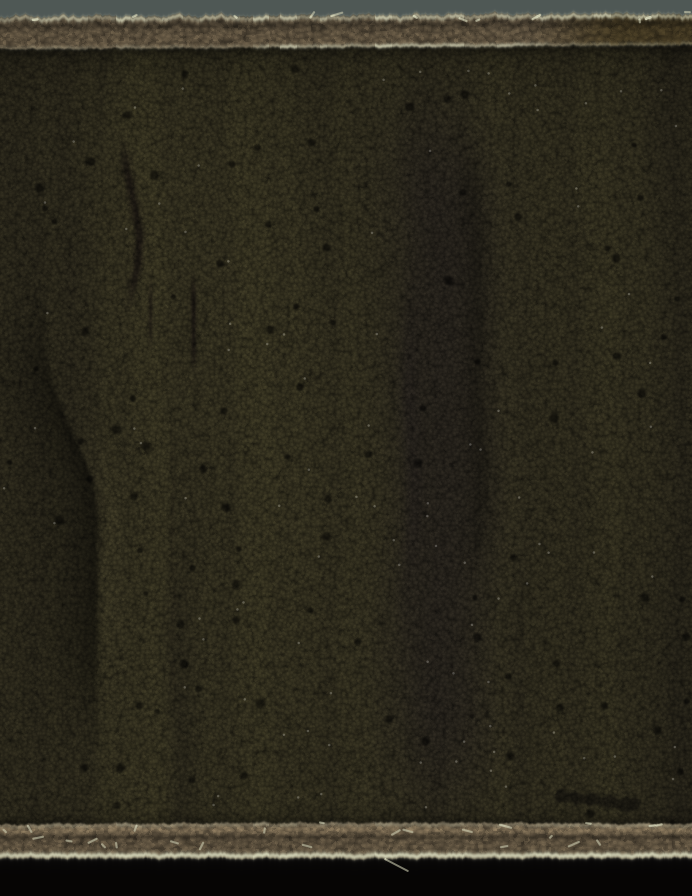
Reproduce this texture procedurally as a Shadertoy shader.

```glsl
#define BOARD_LIGHT vec3(0.182, 0.170, 0.108)
#define BOARD_DARK vec3(0.108, 0.098, 0.072)
#define STAIN vec3(0.122, 0.108, 0.092)
#define STRIP vec3(0.350, 0.305, 0.235)
#define FIBRE vec3(0.800, 0.800, 0.690)
#define BACKDROP vec3(0.310, 0.345, 0.335)
#define GRAIN 0.50
#define FRAY 0.007

float hash(vec2 p) {
    vec3 q = fract(p.xyx * vec3(0.1031, 0.1030, 0.0973));
    q += dot(q, q.yzx + 33.33);
    return fract((q.x + q.y) * q.z);
}

// Cellular noise: distance to the nearest seed, and that seed's random id
vec2 cells(vec2 p) {
    vec2 base = floor(p), nearest = vec2(9.0, 0.0);
    for (int j = -1; j <= 1; j++)
    for (int i = -1; i <= 1; i++) {
        vec2 c = base + vec2(i, j);
        vec2 seed = c + vec2(hash(c), hash(c + 57.3));
        float d = distance(p, seed);
        if (d < nearest.x) nearest = vec2(d, hash(c + 113.7));
    }
    return nearest;
}

float bump(float x, float center, float width) {
    float t = (x - center) / width;
    return exp(-t * t);
}

float window(float x, float lo, float hi, float soft) {
    return smoothstep(lo - soft, lo + soft, x) * (1.0 - smoothstep(hi - soft, hi + soft, x));
}

float segment(vec2 p, vec2 a, vec2 b) {
    vec2 d = b - a;
    return length(p - a - d * clamp(dot(p - a, d) / dot(d, d), 0.0, 1.0));
}

// Ragged outline of a torn paper edge
float fray(float x, float seed) {
    float fine = cells(vec2(x * 170.0, seed)).x;
    float coarse = cells(vec2(x * 45.0, seed + 9.0)).x;
    return (fine * 0.6 + coarse * 0.6 - 0.55) * FRAY;
}

vec3 board(vec2 p, float px) {
    // Long vertical tone streaks
    float wander = 0.004 * sin(p.y * 9.0) + 0.003 * sin(p.y * 23.0 + 1.0);
    float x = p.x + wander;
    float tone = 0.72 + 0.08 * sin(x * 47.0 + 0.6) + 0.05 * sin(x * 113.0 + 2.0 * p.y)
               + 0.03 * sin(x * 211.0 + 1.7) + 0.05 * sin(p.y * 7.0 + x * 13.0);
    tone += 0.16 * bump(x, 0.30, 0.09) + 0.14 * bump(x, 0.17, 0.05);
    tone -= 0.30 * (1.0 - smoothstep(0.02, 0.13, x)) + 0.35 * smoothstep(0.66, 0.80, x);
    tone -= 0.28 * bump(x, 0.118, 0.007) * smoothstep(0.70, 0.95, p.y);
    tone -= 0.24 * bump(x, 0.205, 0.012) * (1.0 - smoothstep(0.2, 0.55, p.y));
    tone -= 0.20 * bump(x, 0.58, 0.012) * (1.0 - smoothstep(0.2, 0.5, p.y));
    vec3 col = mix(BOARD_DARK, BOARD_LIGHT, clamp(tone, 0.0, 1.1));

    // Broad violet-brown stain
    float stain = bump(x, 0.495, 0.060) * window(p.y, 0.12, 0.86, 0.10);
    stain += 0.5 * bump(x, 0.455, 0.012) * window(p.y, 0.35, 0.65, 0.1);
    col = mix(col, STAIN, min(0.8 * stain, 1.0));
    col *= 1.0 - 0.22 * bump(x, 0.53, 0.012) * window(p.y, 0.38, 0.82, 0.06);

    // Shaded fold bending down the left side
    float side = 0.050 + 0.058 * (1.0 - smoothstep(0.42, 0.62, p.y)) - p.x;
    float shade = smoothstep(-0.006, 0.004, side) * exp(-max(side, 0.0) / 0.032);
    col *= 1.0 - 0.48 * shade * window(p.y, 0.22, 0.62, 0.09);
    col *= 1.0 + 0.12 * bump(side, -0.016, 0.012) * window(p.y, 0.28, 0.52, 0.05);

    // Thin cracks and the gouge
    float rough = cells(p * vec2(90.0, 45.0)).x;
    float crack = bump(p.x, 0.147 + 0.008 * sin(p.y * 28.0), 0.0035 + 0.004 * rough)
                * window(p.y, 0.67, 0.83, 0.025);
    crack += 0.7 * bump(p.x, 0.168, 0.0025) * window(p.y, 0.62, 0.68, 0.02);
    crack += bump(p.x, 0.216, 0.0032) * window(p.y, 0.595, 0.685, 0.018);
    crack += 0.35 * bump(p.x, 0.193, 0.003) * window(p.y, 0.22, 0.52, 0.04) * rough;
    col = mix(col, vec3(0.070, 0.055, 0.047), min(0.75 * crack, 0.85));
    float gouge = segment(p, vec2(0.625, 0.112), vec2(0.708, 0.101)) - 0.006 - 0.006 * (rough - 0.5);
    col = mix(col, BOARD_DARK * 0.62, 0.75 * (1.0 - smoothstep(-0.002, 0.002 + px, gouge)));

    // Felted grain, pits and pale specks
    float grain = cells(p * 230.0).x + 0.6 * cells(p * 105.0 + 7.0).x - 0.78;
    col *= 1.0 - GRAIN * grain + 0.22 * (cells(p * 330.0).y - 0.5);
    vec2 pit = cells(p * 19.0 + 3.0);
    float pitSize = 0.05 + 0.07 * fract(pit.y * 31.0);
    col *= 1.0 - 0.55 * step(0.60, pit.y) * (1.0 - smoothstep(pitSize * 0.4, pitSize + 0.03, pit.x));
    vec2 speck = cells(p * 48.0 + 21.0);
    col += 0.20 * step(0.93, speck.y) * (1.0 - smoothstep(0.03, 0.10, speck.x));
    return col;
}

void mainImage(out vec4 fragColor, in vec2 fragCoord) {
    vec2 p = fragCoord / iResolution.y;
    float px = 1.0 / iResolution.y, soft = 0.0012 + px * 0.5;

    // Torn outlines of the two strips
    float topHi = 0.981 + 0.005 * p.x + fray(p.x, 1.5);
    float topLo = 0.945 + 0.006 * p.x - 0.5 * fray(p.x, 4.5);
    float lowHi = 0.080 + 0.002 * sin(p.x * 4.0) + 0.6 * fray(p.x, 7.5);
    float lowLo = 0.042 - 0.6 * fray(p.x, 11.5);

    // Board with shadows beside the strips
    vec3 col = board(p, px);
    col *= 1.0 - 0.50 * exp(-max(topLo - p.y, 0.0) / 0.007) - 0.12 * exp(-max(topLo - p.y, 0.0) / 0.05);
    col *= 1.0 - 0.45 * exp(-max(p.y - lowHi, 0.0) / 0.006);
    vec3 below = vec3(0.022, 0.018, 0.016) + 0.03 * exp(-max(lowLo - p.y, 0.0) / 0.006);
    col = mix(below, col, smoothstep(lowLo - soft, lowLo + soft, p.y));
    col = mix(col, BACKDROP, smoothstep(topHi - soft, topHi + soft, p.y));

    // Strip bodies
    float mottle = cells(p * vec2(120.0, 170.0)).x, flecks = cells(p * 260.0).y;
    vec3 strip = STRIP * (1.18 - 0.45 * mottle + 0.28 * (flecks - 0.5));
    vec3 upper = mix(strip, strip * vec3(0.72, 0.70, 0.55), smoothstep(0.58, 0.70, p.x));
    upper *= 1.0 - 0.28 * bump(p.y, topHi - 0.010, 0.005);
    vec3 lower = strip * (1.0 + 0.30 * bump(p.y, 0.074, 0.005) - 0.25 * bump(p.y, 0.066, 0.003));
    col = mix(col, upper, window(p.y, topLo, topHi, soft));
    col = mix(col, lower, window(p.y, lowLo, lowHi, soft));

    // Pale fibres along the edges
    float patchy = 0.45 + 0.55 * cells(vec2(p.x * 60.0, 2.5)).y;
    float gleam = 0.85 * patchy * bump(p.y, topHi - 0.002, 0.0030);
    gleam += (0.30 + 0.55 * window(p.x, 0.30, 0.60, 0.02)) * patchy * bump(p.y, topLo + 0.001, 0.0025);
    gleam += 0.35 * patchy * bump(p.y, lowHi - 0.002, 0.0025);
    gleam += (0.75 + 0.25 * patchy) * bump(p.y, lowLo + 0.003, 0.0032);
    for (int i = 0; i < 36; i++) {
        float k = float(i), tilt = hash(vec2(k, 5.0)) * 6.283;
        float row = i % 3 == 0 ? 0.981 : (i % 3 == 1 ? 0.077 : 0.060);
        vec2 a = vec2(hash(vec2(k, 1.0)) * 0.78, row + 0.012 * (hash(vec2(k, 3.0)) - 0.5));
        vec2 b = a + vec2(cos(tilt), 0.5 * sin(tilt)) * (0.004 + 0.012 * hash(vec2(k, 8.0)));
        gleam += 0.6 * (1.0 - smoothstep(0.0004, 0.0012 + px * 0.7, segment(p, a, b)));
    }
    float hair = segment(p, vec2(0.430, 0.041), vec2(0.455, 0.028));
    gleam += 0.6 * (1.0 - smoothstep(0.0004, 0.001 + px * 0.7, hair));
    col = mix(col, FIBRE, clamp(gleam, 0.0, 1.0));

    fragColor = vec4(clamp(col, 0.0, 1.0), 1.0);
}
```
